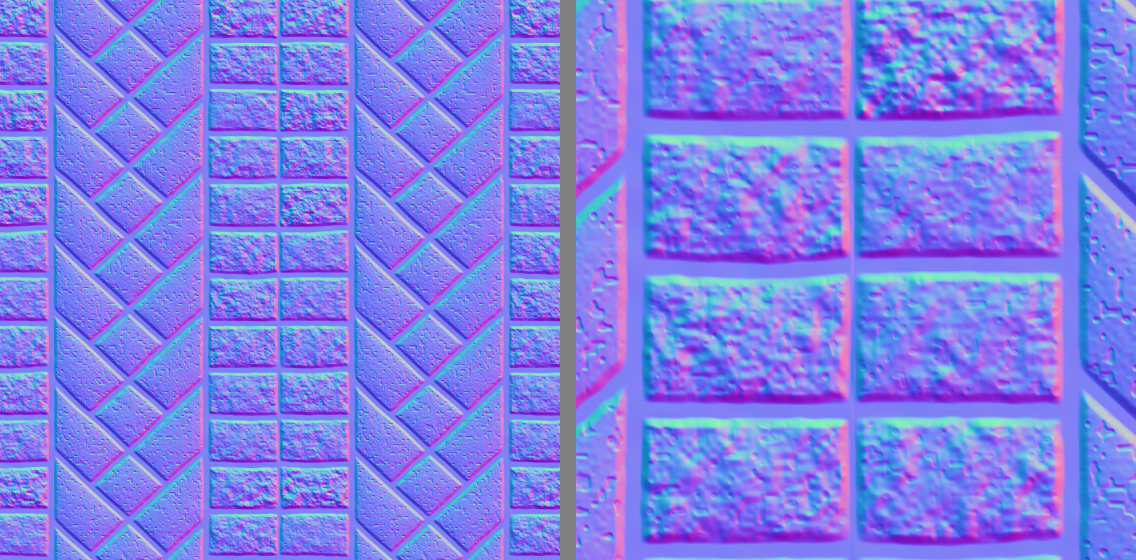
Left: the whole. Right: its middle third, enlarged.
Give the GLSL for this texture map, as a three.js fragment shader.

```glsl
varying vec2 vUv;

#define PERIOD 0.5365      // width of one braid plus one brick stack
#define CENTRE 0.2298      // x of the first braid
#define ROW 0.0842         // brick pitch
#define PITCH 0.1262       // braid pitch
#define SLOPE 0.92         // steepness of the diagonal joints
#define JOINT 0.0044       // half width of a joint
#define RIM 0.0062         // width of the steep tile border
#define RIM_HEIGHT 0.0042
#define DOME_WIDTH 0.018
#define DOME_HEIGHT 0.0085
#define WOBBLE 0.0045      // unevenness of the joints
#define STEP 0.0009        // spacing of the slope samples

float hash(vec2 p) {
  return fract(sin(dot(p, vec2(127.1, 311.7))) * 43758.5453);
}

float noise(vec2 p) {
  vec2 i = floor(p), f = fract(p);
  f = f * f * (3.0 - 2.0 * f);
  return mix(mix(hash(i), hash(i + vec2(1.0, 0.0)), f.x),
             mix(hash(i + vec2(0.0, 1.0)), hash(i + 1.0), f.x), f.y);
}

// Each octave adds about the same slope
float roughStone(vec2 p) {
  float sum = 0.0, freq = 75.0;
  for (int i = 0; i < 3; i++) {
    sum += (noise(p * freq + freq) - 0.5) / freq;
    freq *= 1.9;
  }
  return sum;
}

float pittedStone(vec2 p) {
  float pits = smoothstep(0.66, 0.88, noise(p * 210.0));
  return (noise(p * 300.0 + 9.0) - 0.5) * 0.0006 - pits * 0.0013;
}

// Distances to the four sides of a brick, two bricks per row
vec4 brickSides(vec2 p) {
  float x = abs(p.x), f = fract((p.y - 0.0716) / ROW);
  return vec4(x - 0.1426, 0.5 * PERIOD - 0.0014 - x,
              f * ROW - JOINT, (1.0 - f) * ROW - JOINT);
}

// Distances to the four sides of a diamond or of a long tile beside it
vec4 braidSides(vec2 p) {
  float v = (p.y - 0.1735) / PITCH, u = abs(p.x) * SLOPE / PITCH;
  float along = v + u, across = v - u;
  float f = fract(along), g = fract(across);
  float unit = PITCH / sqrt(1.0 + SLOPE * SLOPE);
  float gap = JOINT * 0.8;
  float outer = 0.1335 - abs(p.x);
  if (floor(along) == floor(across))
    return vec4(f, 1.0 - f, g, 1.0 - g) * unit - gap;
  return vec4(vec3(f, 1.0 - f, floor(along) - across) * unit - gap, outer);
}

float product(vec4 v) {
  return v.x * v.y * v.z * v.w;
}

float height(vec2 p) {
  // Fold into one period, y measured downwards
  vec2 q = vec2(mod(p.x - CENTRE + 0.5 * PERIOD, PERIOD) - 0.5 * PERIOD, 1.0 - p.y);
  vec2 bend = vec2(noise(q * 14.0 + 7.0), noise(q * 14.0 + 31.0)) - 0.5;
  vec2 w = q + bend * WOBBLE * vec2(0.5, 1.0);
  w += (noise(q * 110.0) - 0.5) * 0.0012;

  bool isBrick = abs(w.x) > 0.138;
  vec4 sides = isBrick ? brickSides(w) : braidSides(w);
  sides = max(sides, 0.0);

  // Steep border, then a soft dome
  float rim = product(smoothstep(0.0, RIM, sides));
  float dome = product(1.0 - exp(-sides / DOME_WIDTH));

  // Bricks differ in roughness, and each is rough in patches
  float grain;
  if (isBrick) {
    vec2 id = vec2(floor((w.y - 0.0716) / ROW), sign(w.x));
    float wear = mix(0.5, 1.0, hash(id + 3.0));
    wear *= mix(0.6, 1.25, noise(q * 32.0 + 5.0));
    grain = roughStone(q) * wear * 0.62 + pittedStone(q) * 0.6;
  } else {
    grain = pittedStone(q);
  }
  float sand = (noise(q * 45.0) - 0.5) * 0.001;
  return rim * (RIM_HEIGHT + grain) + dome * DOME_HEIGHT + sand;
}

void main() {
  vec2 d = vec2(STEP, 0.0);
  vec2 slope = vec2(height(vUv + d.xy) - height(vUv - d.xy),
                    height(vUv + d.yx) - height(vUv - d.yx)) / (2.0 * STEP);
  vec3 normal = normalize(vec3(-slope, 1.0));

  // Encode the normal as a colour
  normal.z *= 0.92;
  gl_FragColor = vec4(normal * 0.5 + 0.5, 1.0);
}
```
